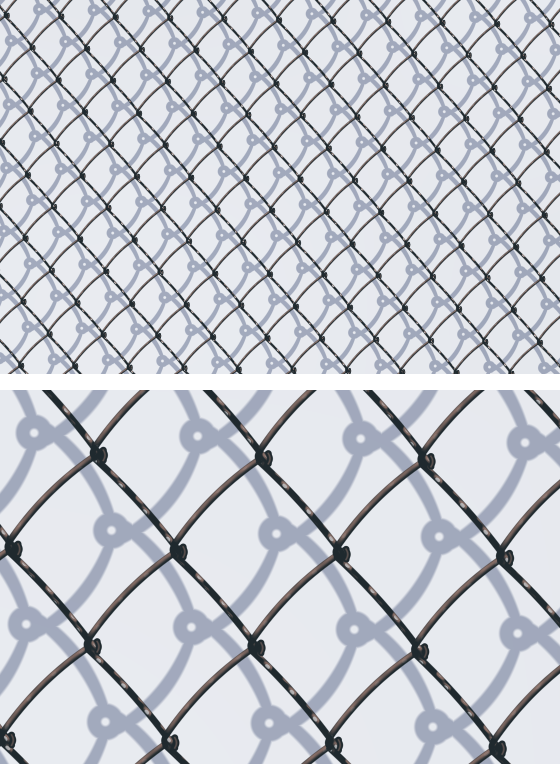
Top, the full canvas; bottom, a detail of the centre.
A Shadertoy shader for this pattern:

```glsl
// Chain-link wire fence casting a soft looped shadow on a pale wall.

const vec2 ORIGIN = vec2(0.588, 0.610);          // one knot, in canvas heights
const vec2 RISE = vec2(0.0760, 0.0837);          // knot to upper right knot
const vec2 FALL = vec2(0.0697, -0.0862);         // knot to lower right knot
const vec2 SHADOW_OFFSET = vec2(0.0098, -0.0650);
const float KNOT_JITTER = 0.0016;
const float WIRE_RADIUS = 0.0030;
const float RISE_BOW = 0.0060;
const float FALL_BOW = 0.0030;
const float SHADOW_RADIUS = 0.0050;
const float SHADOW_SWELL = 0.0011;
const float SHADOW_RISE_BOW = -0.0120;
const float SHADOW_FALL_BOW = 0.0100;
const float SHADOW_BLUR = 0.0016;
const float LOOP_RADIUS = 0.0100;
const vec2 LOOP_CENTER = vec2(0.0015, -0.0035);
const vec3 WALL = vec3(0.905, 0.915, 0.935);
const vec3 SHADOW = vec3(0.630, 0.660, 0.735);
const vec3 STEEL_DARK = vec3(0.12, 0.16, 0.18);
const vec3 RUST = vec3(0.53, 0.43, 0.40);
const vec3 GLINT = vec3(0.80, 0.81, 0.82);

float hash(vec2 p) {
    vec3 q = fract(p.xyx * vec3(0.1031, 0.1030, 0.0973));
    q += dot(q, q.yzx + 33.33);
    return fract((q.x + q.y) * q.z);
}

vec2 knot(vec2 id) {
    vec2 jitter = vec2(hash(id), hash(id + 71.0)) - 0.5;
    return ORIGIN + id.x * RISE + id.y * FALL + KNOT_JITTER * jitter;
}

vec2 cellOf(vec2 p) {
    return floor(inverse(mat2(RISE, FALL)) * (p - ORIGIN));
}

// Bowed strand: x = distance, y = position along it, z = signed side (up > 0)
vec3 strand(vec2 p, vec2 a, vec2 b, float bow) {
    vec2 e = b - a;
    vec2 n = normalize(vec2(-e.y, e.x));
    float t = clamp(dot(p - a, e) / dot(e, e), 0.0, 1.0);
    vec2 d = p - a - e * t - n * bow * 4.0 * t * (1.0 - t);
    return vec3(length(d), t, dot(d, n));
}

float coverage(float d, float blur) {
    return smoothstep(blur, -blur, d);
}

// Rounded wire, lit from above, with broken rust and bright flecks
vec3 wireColor(vec3 s, float seed, float wear) {
    float side = s.z / WIRE_RADIUS;
    float lit = smoothstep(-0.75, 0.45, side) * (1.0 - 0.45 * smoothstep(0.6, 1.0, side));
    float phase = seed * 6.2832;
    float ripple = sin(s.y * 23.0 + phase + side * 1.3)
                 + 0.7 * sin(s.y * 47.0 - phase * 3.0 - side);
    lit *= mix(0.9 + 0.1 * ripple, smoothstep(-0.1, 0.9, ripple), wear);
    lit *= smoothstep(0.0, 0.10, s.y) * smoothstep(1.0, 0.93, s.y);
    vec3 color = mix(STEEL_DARK, RUST, clamp(lit, 0.0, 1.0));
    float fleck = smoothstep(1.05, 1.5, ripple) * smoothstep(0.9, 0.2, abs(side));
    return mix(color, GLINT, fleck * mix(0.12, 0.75, wear));
}

// Shadow strands cross beside each knot and wrap around a small loop
float shadowMask(vec2 p, float px) {
    vec2 cell = cellOf(p);
    float d = 1.0;
    for (int i = -1; i <= 1; i++)
    for (int j = -1; j <= 1; j++) {
        vec2 id = cell + vec2(i, j);
        vec2 k = knot(id);
        vec2 low = vec2(0.0, -0.016), high = vec2(0.0, 0.009);
        vec3 rise = strand(p, k + low, knot(id + vec2(1, 0)) + low, SHADOW_RISE_BOW);
        vec3 fall = strand(p, k + high, knot(id + vec2(0, 1)) + high, SHADOW_FALL_BOW);
        float ring = abs(length(p - k - LOOP_CENTER) - LOOP_RADIUS) - 0.0063;
        d = min(d, rise.x - SHADOW_RADIUS - SHADOW_SWELL * sin(3.1416 * rise.y));
        d = min(d, fall.x - SHADOW_RADIUS - SHADOW_SWELL * sin(3.1416 * fall.y));
        d = min(d, ring);
    }
    return coverage(d, max(SHADOW_BLUR, px));
}

void drawFence(inout vec3 color, vec2 p, float px) {
    vec2 cell = cellOf(p);
    for (int i = -1; i <= 1; i++)
    for (int j = -1; j <= 1; j++) {
        vec2 id = cell + vec2(i, j);
        vec2 k = knot(id);
        vec2 hookTop = vec2(-0.004, 0.005), hookLow = vec2(-0.004, -0.004);
        vec2 catchTop = vec2(0.004, 0.003), catchLow = vec2(0.004, -0.006);
        vec3 rise = strand(p, k + hookTop, knot(id + vec2(1, 0)) + catchTop, RISE_BOW);
        vec3 fall = strand(p, k + hookLow, knot(id + vec2(0, 1)) + catchLow, FALL_BOW);
        vec3 hook = strand(p, k + hookTop, k + hookLow, -0.0015);
        vec3 clasp = strand(p, k + catchTop, k + catchLow, 0.0015);
        float seed = hash(id + 19.0);
        color = mix(color, wireColor(fall, seed, 1.0), coverage(fall.x - WIRE_RADIUS, px));
        color = mix(color, wireColor(rise, seed, 0.0), coverage(rise.x - WIRE_RADIUS, px));
        // Interlocked bends, with a thin worn highlight
        float bend = min(hook.x, clasp.x);
        vec3 bendColor = mix(STEEL_DARK, RUST, 0.55 * smoothstep(0.0016, 0.0, clasp.x));
        color = mix(color, bendColor, coverage(bend - 0.0026, px));
    }
}

void mainImage(out vec4 fragColor, in vec2 fragCoord) {
    float px = 0.75 / iResolution.y;
    vec2 p = fragCoord / iResolution.y;
    float haze = sin(p.x * 2.3 + 0.8) * sin(p.y * 2.9 + 1.1);
    vec3 color = mix(WALL, SHADOW, shadowMask(p - SHADOW_OFFSET, px)) + 0.008 * haze;
    drawFence(color, p, px);
    fragColor = vec4(color, 1.0);
}
```
